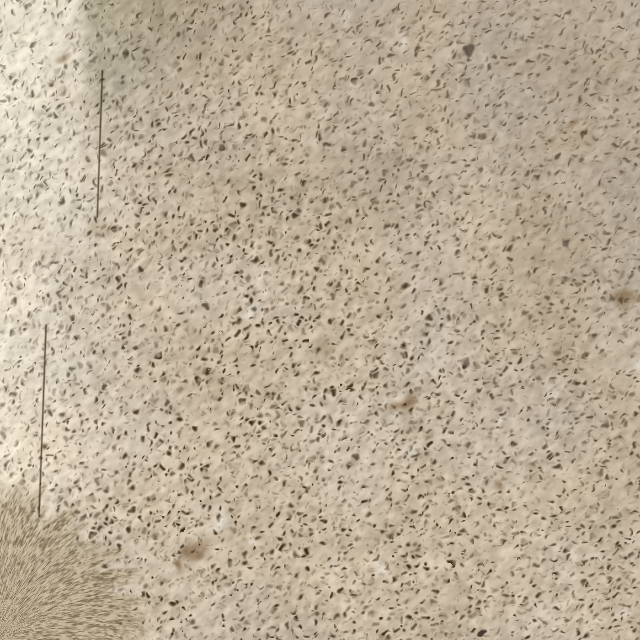
Reproduce this texture procedurally as a WebGL 1 fragment shader.

```glsl
precision highp float;
// Pale speckled stone: soft ragged grains scattered in jittered cells, their
// direction and stretch drifting over the slab, on a mottled, side-lit ground
// with stains, thin scratches and a brushed fan of fine streaks in one corner.
uniform vec2 u_resolution;

const vec3 GROUND = vec3(0.785, 0.725, 0.640);
const vec3 LIT_GROUND = vec3(0.925, 0.895, 0.820);
const vec3 SPECK = vec3(0.205, 0.150, 0.075);
const vec3 FAINT_SPECK = vec3(0.400, 0.335, 0.240);
const vec3 STAIN = vec3(0.450, 0.340, 0.210);
const vec3 FLECK = vec3(0.860, 0.830, 0.780);
const vec3 SPOT = vec3(0.200, 0.155, 0.130);
const vec3 FAN_LIGHT = vec3(0.780, 0.720, 0.610);
const vec3 FAN_DARK = vec3(0.430, 0.370, 0.270);
const float SPECK_CELLS = 84.0;
const float FAINT_CELLS = 104.0;
const float SPECK_RADIUS = 0.35;
const float RAGGEDNESS = 0.0075;
const float MOTTLE = 0.19;
const vec2 FAN_CENTRE = vec2(-0.01, 0.0);
const float FAN_RADIUS = 0.235;
const float SCRATCH_WIDTH = 0.0012;

float hash(vec2 p) {
  vec3 q = fract(vec3(p.xyx) * 0.1031);
  q += dot(q, q.yzx + 33.33);
  return fract((q.x + q.y) * q.z);
}

float noise(vec2 p) {
  vec2 i = floor(p), f = fract(p);
  f = f * f * (3.0 - 2.0 * f);
  return mix(mix(hash(i), hash(i + vec2(1.0, 0.0)), f.x),
             mix(hash(i + vec2(0.0, 1.0)), hash(i + vec2(1.0)), f.x), f.y);
}

float fbm(vec2 p) {
  float sum = 0.0, amp = 0.5;
  for (int i = 0; i < 4; i++) {
    sum += amp * noise(p);
    p = p * 2.03 + 17.3;
    amp *= 0.5;
  }
  return sum / 0.9375;
}

// Coordinates along and across a direction.
vec2 turn(vec2 p, float a) {
  return vec2(cos(a) * p.x + sin(a) * p.y, cos(a) * p.y - sin(a) * p.x);
}

// Strongest coverage of oval grains; radius is in cells, softness 0 to 1.
float grains(vec2 p, float cells, float presence, float radius,
             float stretch, float angle, float softness, float seed) {
  vec2 g = p * cells, home = floor(g);
  float cover = 0.0;
  for (int y = -1; y <= 1; y++) {
    for (int x = -1; x <= 1; x++) {
      vec2 id = home + vec2(float(x), float(y)), key = id + seed;
      vec2 d = g - id - vec2(hash(key + 3.7), hash(key + 51.9));
      d = turn(d, angle + (hash(key + 77.1) - 0.5) * 1.3);
      float size = radius * mix(0.6, 1.3, hash(key + 23.3));
      float dist = length(d * vec2(1.0 / sqrt(stretch), sqrt(stretch))) / size;
      float strength = mix(0.3, 1.0, hash(key + 91.7));
      float shape = 1.0 - smoothstep(1.0 - softness, 1.2, dist);
      cover = max(cover, shape * strength * step(hash(key + 11.5), presence));
    }
  }
  return cover;
}

float scratch(vec2 p, vec2 a, vec2 b) {
  vec2 ab = b - a;
  float t = clamp(dot(p - a, ab) / dot(ab, ab), 0.0, 1.0);
  float aa = 1.0 / u_resolution.y;
  return 1.0 - smoothstep(SCRATCH_WIDTH - aa, SCRATCH_WIDTH + aa, length(p - a - ab * t));
}

void main() {
  vec2 p = gl_FragCoord.xy / u_resolution;

  // Light falls from the left; the upper right is blurred and duller.
  float lit = 1.0 - smoothstep(-0.06, 0.42, p.x + 0.12 * (1.0 - p.y));
  float blur = smoothstep(0.8, 1.8, p.x + p.y);
  vec3 col = mix(GROUND, LIT_GROUND, lit);
  col *= 1.0 - 0.08 * blur;
  col += 0.12 * (fbm(p * 7.0) - 0.5);
  col += vec3(0.03, 0.0, -0.03) * (fbm(p * 9.0 + 40.0) - 0.5);

  // Shaded patch beside the bright strip at the upper left.
  float shade = smoothstep(0.12, 0.15, p.x) * (1.0 - smoothstep(0.15, 0.45, p.x));
  col -= vec3(0.17, 0.16, 0.17) * shade * smoothstep(0.68, 1.0, p.y);

  // Stains and pale flecks with wavering outlines.
  vec2 warp = p + 0.025 * (vec2(noise(p * 45.0), noise(p * 45.0 + 30.0)) - 0.5);
  col = mix(col, STAIN, 0.65 * grains(warp, 7.0, 0.24, 0.13, 1.2, 0.6, 0.9, 5.0));
  col = mix(col, FLECK, 0.8 * grains(warp, 11.0, 0.18, 0.18, 1.5, 0.6, 0.9, 140.0));

  // Mottled ground, streaked along the main direction.
  vec2 along = turn(p, 0.72);
  float mottle = 0.6 * noise(along * vec2(75.0, 120.0)) + 0.4 * noise(along * vec2(130.0, 210.0) + 9.0);
  col += MOTTLE * (mottle - 0.5) * (1.0 - 0.3 * blur);

  // Main grains in clumps and a fainter set; both follow the local direction.
  float angle = mix(1.15, 0.62, smoothstep(0.0, 0.9, p.x)) - 0.25 * (1.0 - p.y);
  float stretch = 1.4 + 0.8 * smoothstep(0.2, 0.8, length(p - vec2(0.5, 0.3)));
  float presence = 0.04 + 1.15 * fbm(p * 22.0 + 8.0);
  vec2 ragged = p + RAGGEDNESS * (vec2(noise(p * 120.0), noise(p * 120.0 + 60.0)) - 0.5);
  float speck = grains(ragged, SPECK_CELLS, presence, SPECK_RADIUS, stretch, angle, 0.9, 300.0);
  float faint = grains(ragged, FAINT_CELLS, 0.62, 0.38, stretch, angle, 0.95, 600.0);
  float fade = (1.0 - 0.4 * lit) * (1.0 - 0.38 * blur);
  col = mix(col, FAINT_SPECK, 0.50 * faint * fade);
  col = mix(col, SPECK, 0.98 * speck * fade);
  col = mix(col, SPOT, grains(ragged, 9.0, 0.06, 0.075, 1.3, 1.2, 0.5, 900.0));

  // Brushed fan: fine noise stretched along rays from the lower left.
  vec2 ray = p - FAN_CENTRE;
  float r = length(ray), theta = atan(ray.y, ray.x) + 1.2 * r;
  float streak = 0.5 * noise(vec2(theta * 70.0, r * 110.0)) + 0.5 * noise(vec2(theta * 120.0, r * 200.0));
  float edge = FAN_RADIUS + 0.06 * (noise(vec2(theta * 22.0, 4.0)) - 0.5);
  vec3 fan = mix(FAN_DARK, FAN_LIGHT, smoothstep(0.08, 0.75, streak));
  col = mix(col, fan, 0.85 * (1.0 - smoothstep(edge - 0.04, edge + 0.01, r)));

  // Two thin upright scratches near the left side.
  float lines = max(scratch(p, vec2(0.160, 0.889), vec2(0.152, 0.661)),
                    scratch(p, vec2(0.072, 0.492), vec2(0.061, 0.193)));
  col = mix(col, SPECK, 0.75 * lines);
  gl_FragColor = vec4(clamp(col, 0.0, 1.0), 1.0);
}
```
